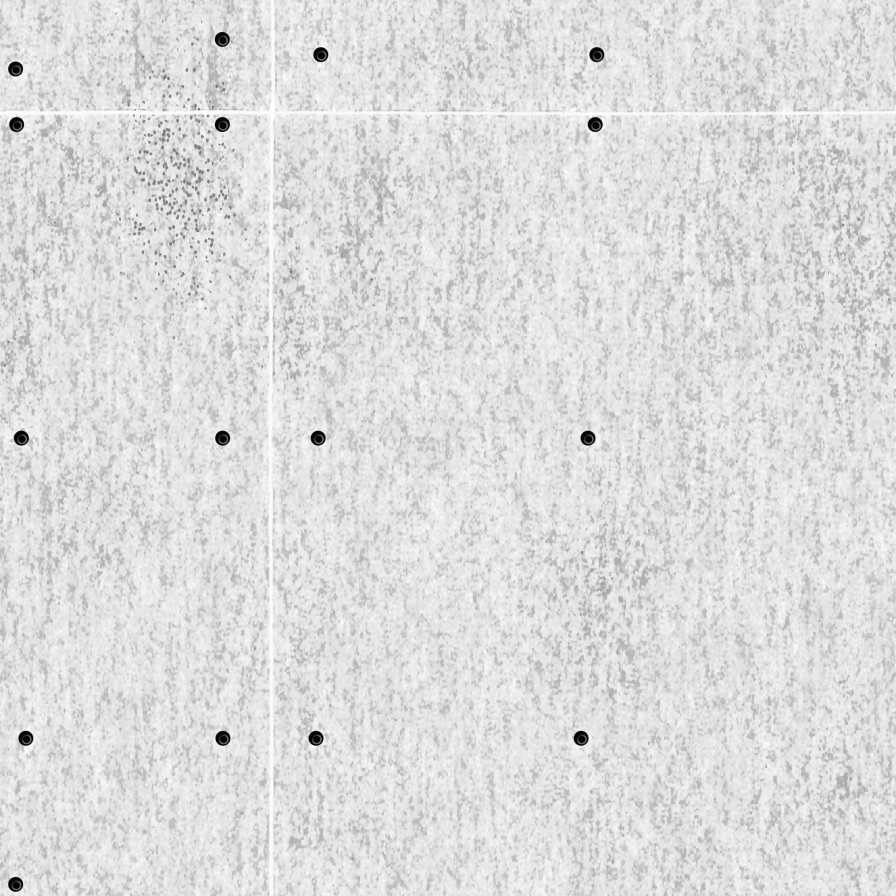
A WebGL 1 fragment shader for this texture:

```glsl
precision highp float;
uniform vec2 u_resolution;

const float BASE_TONE = 0.891;
const float SEAM_TONE = 0.98;
const float HOLE_TONE = 0.02;
const float RIM_TONE = 0.40;
const float PIT_TONE = 0.38;
const float FLECK_DEPTH = 0.085;
const float WORN_FLECK_DEPTH = 0.19;
const float HOLE_RADIUS = 0.0083;
const vec2 SEAM_POS = vec2(0.3025, 0.8737);
const vec2 SEAM_HALF_WIDTH = vec2(0.0020, 0.0016);
const vec4 COLUMN_X = vec4(0.0165, 0.248, 0.3585, 0.6675);
const vec4 COLUMN_LEAN = vec4(0.015, 0.001, -0.007, -0.023);
const vec4 ROW_Y = vec4(0.939, 0.861, 0.511, 0.176);
const vec4 TOP_ROW_SHIFT = vec4(-0.016, 0.017, 0.0, 0.0);
const vec2 STRAY_HOLE = vec2(0.0175, 0.013);

vec2 hash2(vec2 p) {
  return fract(sin(vec2(dot(p, vec2(127.1, 311.7)), dot(p, vec2(269.5, 183.3)))) * 43758.55);
}

// Cellular noise: x = blended cell tone, y = distance to the nearest centre
vec2 cells(vec2 p) {
  vec2 cell = floor(p);
  float nearest = 4.0, toneSum = 0.0, weightSum = 0.0;
  for (int j = -1; j <= 1; j++) {
    for (int i = -1; i <= 1; i++) {
      vec2 id = cell + vec2(float(i), float(j));
      vec2 d = id + hash2(id) - p;
      float dist2 = dot(d, d);
      float weight = exp(-6.0 * dist2);
      toneSum += weight * hash2(id + 71.3).x;
      weightSum += weight;
      nearest = min(nearest, dist2);
    }
  }
  return vec2(toneSum / weightSum, sqrt(nearest));
}

// Soft elliptical patch of wear
float stain(vec2 uv, vec2 center, vec2 radius) {
  vec2 d = (uv - center) / radius;
  return exp(-dot(d, d));
}

float concrete(vec2 uv) {
  float cloud = cells(uv * vec2(7.0, 5.0) + 3.0).x;
  float mottle = cells(uv * vec2(38.0, 26.0) + 19.0).x;
  float streak = cells(uv * vec2(170.0, 24.0) + 41.0).x;
  float grain = cells(uv * vec2(235.0, 125.0) + 7.0).x;
  float fine = cells(uv * vec2(430.0, 320.0) + 63.0).x;

  // Worn areas, broken up by the mottling
  float pitted = stain(uv, vec2(0.20, 0.79), vec2(0.055, 0.12));
  float wear = 0.7 * stain(uv, vec2(0.085, 0.81), vec2(0.05, 0.07))
    + 0.8 * stain(uv, vec2(0.322, 0.66), vec2(0.025, 0.13))
    + 0.6 * stain(uv, vec2(0.41, 0.73), vec2(0.03, 0.09))
    + 0.5 * stain(uv, vec2(0.95, 0.75), vec2(0.09, 0.14))
    + 0.5 * stain(uv, vec2(0.68, 0.32), vec2(0.06, 0.09))
    + 0.5 * stain(uv, vec2(0.95, 0.17), vec2(0.03, 0.08))
    + 0.6 * stain(uv, vec2(0.0, 0.64), vec2(0.035, 0.13))
    + 0.4 * stain(uv, vec2(0.10, 0.41), vec2(0.04, 0.07))
    + 0.4 * pitted;
  wear = clamp(wear * (0.4 + 1.0 * mottle) + 0.45 * (cloud - 0.4) + 0.35 * (mottle - 0.5), 0.0, 1.0);

  float tone = BASE_TONE + 0.065 * (grain - 0.5) + 0.08 * (fine - 0.5)
    + 0.05 * (streak - 0.5) + 0.03 * (mottle - 0.5) - 0.025 * wear;

  // Dark flecks thicken where the surface is worn
  float fleck = 1.0 - (0.42 * grain + 0.2 * streak + 0.38 * fine);
  float threshold = 0.52 - 0.13 * wear;
  tone -= smoothstep(threshold, threshold + 0.3, fleck) * mix(FLECK_DEPTH, WORN_FLECK_DEPTH, wear);

  // Small open pits
  vec2 pit = cells(uv * vec2(250.0, 190.0) + 113.0);
  float rarity = 0.93 - 0.45 * pitted - 0.08 * wear;
  float pitMask = (1.0 - smoothstep(0.2, 0.6, pit.y)) * smoothstep(rarity, rarity + 0.15, pit.x);
  return mix(tone, PIT_TONE, 0.75 * pitMask);
}

float addSeam(float tone, float offset, float halfWidth, float rough, float px) {
  float d = abs(offset);
  tone += 0.035 * exp(-d / 0.007);
  float shadow = exp(-pow((offset - halfWidth - 0.0012) / 0.001, 2.0));
  tone -= 0.10 * shadow * smoothstep(0.4, 0.75, rough);
  float edge = px + 0.0005;
  return mix(tone, SEAM_TONE, 1.0 - smoothstep(halfWidth - edge, halfWidth + edge, d));
}

float addHole(float tone, vec2 p, float px) {
  float d = length(p);
  tone += 0.05 * exp(-pow(length(p + vec2(-0.001, 0.003)) / 0.014, 2.0));
  float inner = abs(length(p - vec2(0.0008, -0.0012)) - 0.0047);
  float rim = (1.0 - smoothstep(0.0003, 0.0006 + px, inner)) * smoothstep(-0.009, 0.004, p.x - p.y);
  float inside = mix(HOLE_TONE, RIM_TONE, rim);
  return mix(tone, inside, 1.0 - smoothstep(HOLE_RADIUS - px, HOLE_RADIUS + px, d));
}

void main() {
  vec2 uv = gl_FragCoord.xy / u_resolution;
  float px = 0.75 / min(u_resolution.x, u_resolution.y);
  float tone = concrete(uv);

  // Panel joints with slightly uneven edges
  float rough = cells(uv * 55.0 + 29.0).x;
  vec2 wobble = 0.0006 * sin(uv.yx * vec2(9.0, 7.0)) + 0.001 * (rough - 0.5);
  wobble.x += 0.0016 * smoothstep(0.86, 0.88, uv.y);
  vec2 offset = uv - SEAM_POS - wobble;
  float leftWidening = 0.0005 * (1.0 - step(SEAM_POS.x, uv.x));
  tone = addSeam(tone, offset.x, SEAM_HALF_WIDTH.x, rough, px);
  tone = addSeam(tone, offset.y, SEAM_HALF_WIDTH.y + leftWidening, rough, px);

  // Tie holes on a leaning grid with one gap
  for (int row = 0; row < 4; row++) {
    for (int col = 0; col < 4; col++) {
      if (row == 1 && col == 2) continue;
      vec2 center = vec2(COLUMN_X[col] + COLUMN_LEAN[col] * (1.0 - ROW_Y[row]), ROW_Y[row]);
      if (row == 0) center.y += TOP_ROW_SHIFT[col];
      tone = addHole(tone, uv - center, px);
    }
  }
  tone = addHole(tone, uv - STRAY_HOLE, px);
  gl_FragColor = vec4(vec3(clamp(tone, 0.0, 1.0)), 1.0);
}
```
